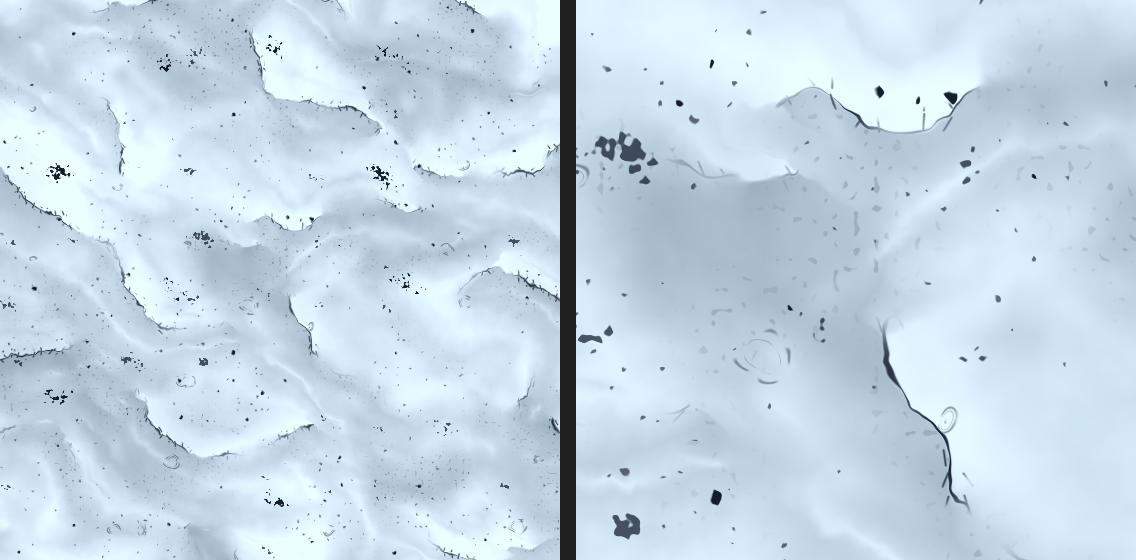
Left, the full canvas; right, a detail of the centre.
Reproduce this texture procedurally as a Shadertoy shader.

```glsl
// Pale blue ice: soft cloudy tones broken by slanted plates whose upper rims
// are crisp, cracked and hairy, with dark grit, grainy smudges and bubble rings.
// Plates are contours of warped gradient noise; the rest is scattered on grids.

const vec2 SLOPE = vec2(0.91, -0.41);   // direction in which the plates run
const vec2 UPHILL = vec2(0.41, 0.91);   // direction in which crisp rims face
const vec3 INK = vec3(0.04, 0.07, 0.14);

float hash(vec2 p) {
    return fract(sin(dot(p, vec2(127.1, 311.7))) * 43758.5453);
}

vec2 hash2(vec2 p) {
    return vec2(hash(p), hash(p + 17.3));
}

float corner(vec2 id, vec2 offset) {
    float angle = 6.2832 * hash(id);
    return dot(vec2(cos(angle), sin(angle)), offset);
}

// Gradient noise, roughly -0.6 to 0.6
float noise(vec2 p) {
    vec2 i = floor(p), f = fract(p);
    vec2 u = f * f * f * (f * (f * 6.0 - 15.0) + 10.0);
    vec2 e = vec2(1.0, 0.0);
    return mix(mix(corner(i, f), corner(i + e.xy, f - e.xy), u.x),
               mix(corner(i + e.yx, f - e.yx), corner(i + e.xx, f - e.xx), u.x), u.y);
}

float fbm(vec2 p, int octaves, float gain) {
    float sum = 0.0, amp = 1.0;
    for (int i = 0; i < octaves; i++) {
        sum += amp * noise(p);
        p = p * 2.03 + 11.7;
        amp *= gain;
    }
    return sum;
}

vec2 warp(vec2 p, float freq, float amount) {
    return p + amount * vec2(noise(p * freq + 3.1), noise(p * freq + 47.9));
}

vec2 slant(vec2 p, vec2 scale) {
    return scale * vec2(dot(p, SLOPE), dot(p, UPHILL));
}

float plateField(vec2 p) {
    return fbm(slant(warp(p, 5.0, 0.07), vec2(3.9, 6.2)) + 5.4, 2, 0.35);
}

// Round grit, one candidate per cell
float specks(vec2 p, float cells, float density, float radius, float px) {
    vec2 id = floor(p * cells);
    vec2 c = (id + 0.3 + 0.4 * hash2(id)) / cells;
    float r = radius * mix(0.35, 1.0, pow(hash(id + 31.0), 2.0));
    float share = density * smoothstep(-0.25, 0.4, noise(c * 6.0));
    float on = step(hash(id + 53.0), share);
    return on * (1.0 - smoothstep(r - px, r + px, length(p - c)));
}

// Short upright hairs
float hairs(vec2 p, float cells, float halfLength, float px) {
    vec2 id = floor(p * cells);
    vec2 q = p - (id + 0.4 + 0.2 * hash2(id)) / cells;
    float a = 1.6 * (hash(id + 7.0) - 0.5);
    q = mat2(cos(a), sin(a), -sin(a), cos(a)) * q;
    q.y -= clamp(q.y, -halfLength, halfLength);
    return step(hash(id + 71.0), 0.7) * (1.0 - smoothstep(0.0, 0.0006 + px, length(q)));
}

// Ragged dark smudges made of fine grains
float smudges(vec2 p, float cells, float share, float size) {
    vec2 id = floor(p * cells);
    vec2 c = (id + 0.4 + 0.2 * hash2(id + 5.0)) / cells;
    float r = size * mix(0.3, 1.0, hash(id + 23.0)) / cells;
    vec2 q = slant(warp(warp(p, 22.0, 0.02), 70.0, 0.008) - c, vec2(0.8, 1.4));
    float core = 1.0 - smoothstep(0.0, r, length(q));
    float weight = core * mix(0.25, 0.7, pow(hash(id + 41.0), 1.5));
    float on = step(hash(id + 61.0), share) * smoothstep(0.0, 0.1, core);
    float grain = 0.7 * noise(p * 190.0) + 0.6 * noise(p * 85.0);
    return on * smoothstep(0.0, 0.16, grain - 0.4 + weight);
}

// Thin broken bubble outlines
float rings(vec2 p, float cells, float px) {
    vec2 id = floor(p * cells);
    vec2 q = warp(p, 60.0, 0.006) - (id + 0.3 + 0.4 * hash2(id + 9.0)) / cells;
    float r = mix(0.005, 0.02, pow(hash(id + 13.0), 2.0));
    float len = length(q * vec2(1.0, mix(1.0, 1.5, hash(id + 19.0))));
    float d = min(abs(len - r), abs(len - 0.7 * r) + 0.0006);
    float arcs = smoothstep(-0.1, 0.2, noise(p * 75.0));
    return step(hash(id + 29.0), 0.35) * arcs * (1.0 - smoothstep(0.0, 0.0007 + px, d));
}

void mainImage(out vec4 fragColor, in vec2 fragCoord) {
    vec2 p = fragCoord / iResolution.y;
    float px = 1.0 / iResolution.y;

    // Signed distance to the plate rims, positive on the bright side
    vec2 q = warp(warp(warp(p, 16.0, 0.014), 48.0, 0.007), 120.0, 0.003);
    vec2 e = vec2(0.004, 0.0);
    float f = plateField(q);
    vec2 slope = vec2(plateField(q + e.xy), plateField(q + e.yx)) - f;
    float steep = max(length(slope) / e.x, 0.25);
    float d = f / steep;
    float facing = dot(slope / (steep * e.x), UPHILL);
    float crisp = smoothstep(-0.25, 0.35, facing) * smoothstep(-0.2, 0.05, noise(p * 5.0 + 9.0));

    // Cloudy tone, darker under each rim and brighter above it
    float side = smoothstep(-1.0, 1.0, d / mix(0.05, 0.0025, crisp));
    float tone = 0.816 + 0.17 * fbm(slant(warp(p, 5.0, 0.08), vec2(3.0, 5.0)) + 31.0, 4, 0.5);
    tone += mix(-0.135, 0.09, side) * exp(-abs(d) / 0.09);
    tone += 0.02 * fbm(p * 24.0, 3, 0.6);
    float shade = 1.0 - smoothstep(0.68, 0.86, tone);
    float patches = smoothstep(-0.2, 0.3, noise(p * 9.0 + 21.0));
    tone -= 0.16 * shade * patches * smoothstep(0.3, 0.46, noise(p * 165.0 + 7.0));
    tone = clamp(tone, 0.61, 0.92);
    vec3 color = min(vec3(tone, tone + 0.08, tone + 0.14), 1.0);

    // Cracks along the crisp rims
    float width = 0.0009 * (1.0 + 1.8 * noise(p * 50.0));
    float crack = 1.0 - smoothstep(width - px, width + px, abs(d));
    float fringe = hairs(p, 75.0, 0.0045, px) * (1.0 - smoothstep(0.005, 0.009, abs(d)));
    float broken = smoothstep(-0.3, 0.15, noise(p * 15.0 + 2.0));
    float ink = crisp * broken * max(0.9 * crack, 0.7 * fringe);

    // Grit, smudges and bubbles
    vec2 g = warp(warp(p, 130.0, 0.003), 330.0, 0.0012);
    ink = max(ink, 0.6 * specks(g, 95.0, 0.12, 0.0018, px));
    ink = max(ink, 0.95 * specks(g, 42.0, 0.1, 0.0036, px));
    ink = max(ink, 0.95 * smudges(p, 5.0, 0.55, 0.25));
    ink = max(ink, 0.7 * smudges(p + 0.37, 9.0, 0.4, 0.25));
    ink = max(ink, 0.4 * rings(p, 8.0, px));

    fragColor = vec4(mix(color, INK, ink), 1.0);
}
```
